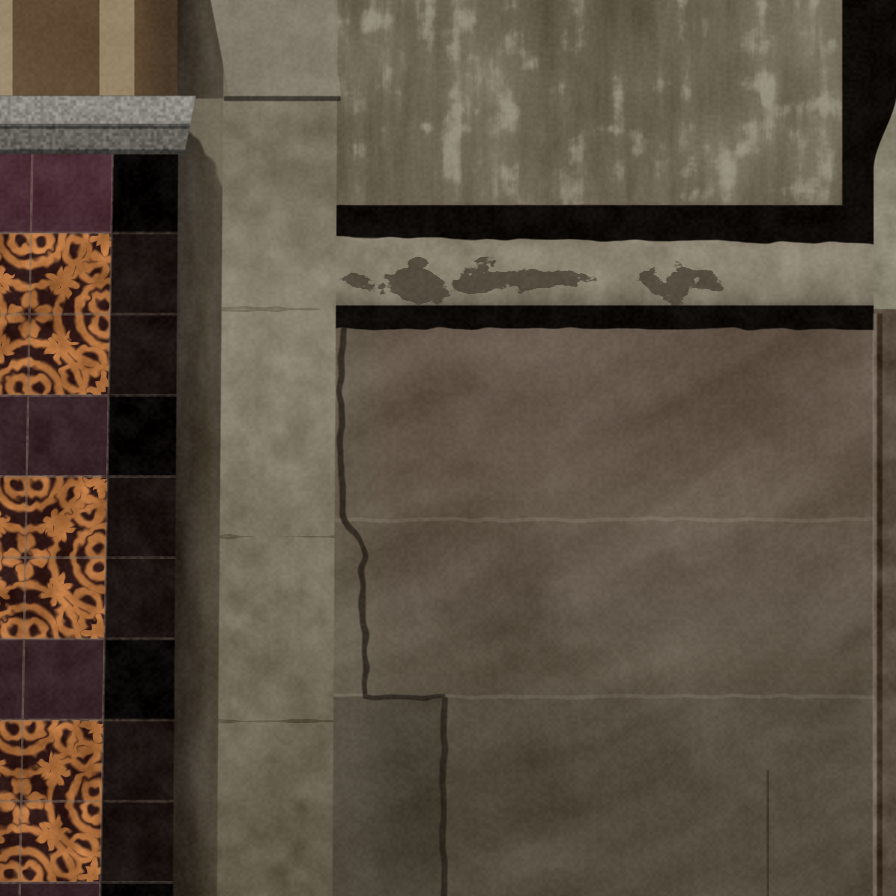
Reproduce this texture procedurally as a WebGL 1 fragment shader.

```glsl
precision highp float;
// Weathered masonry: a stone pillar, plaster panels split by a rounded ledge,
// and a strip of glazed and scroll-patterned tiles. Soft edged layers are
// painted back to front, with fbm noise for wear.
uniform vec2 u_resolution;

float hash(vec2 p) { return fract(sin(dot(p, vec2(127.1, 311.7))) * 43758.5); }

float noise(vec2 p) {
  vec2 i = floor(p), f = fract(p);
  f = f * f * (3.0 - 2.0 * f);
  return mix(mix(hash(i), hash(i + vec2(1, 0)), f.x),
             mix(hash(i + vec2(0, 1)), hash(i + 1.0), f.x), f.y);
}

float fbm(vec2 p) {
  float sum = 0.0, amp = 0.5;
  for (int i = 0; i < 5; i++) {
    sum += amp * noise(p);
    p = mat2(1.6, 1.2, -1.2, 1.6) * p + 7.3;
    amp *= 0.5;
  }
  return sum;
}

float above(float edge, float v) {
  float soft = max(0.0012, 0.7 / u_resolution.y);
  return smoothstep(-soft, soft, v - edge);
}
float below(float edge, float v) { return 1.0 - above(edge, v); }
float band(float lo, float hi, float v) { return above(lo, v) * below(hi, v); }
float line(float at, float w, float v) { return 1.0 - smoothstep(w * 0.4, w, abs(v - at)); }
float ring(vec2 p, float r) { return abs(length(p) - r) - 0.047; }

// Four-way mirrored scrolls and florets, q in [-1, 1]
float scrollwork(vec2 q) {
  vec2 a = abs(q);
  a = vec2(max(a.x, a.y), min(a.x, a.y));
  float d = min(ring(a - vec2(1, 0), 0.66), ring(a - vec2(1, 0), 0.4));
  d = min(d, min(ring(a - vec2(0.77, 0.57), 0.15), ring(a - vec2(0.9, 0.12), 0.12)));
  vec2 f = a - vec2(0.43, 0.36);
  d = min(d, length(f) - 0.12 - 0.055 * cos(5.0 * atan(f.y, f.x)));
  f = a - vec2(0.93, 0.87);
  d = min(d, length(f) - 0.12 - 0.06 * cos(4.0 * atan(f.y, f.x)));
  d = min(d, length((a - vec2(0.18, 0.05)) * vec2(0.7, 1.3)) - 0.08);
  return 1.0 - smoothstep(-0.025, 0.03, d);
}

// Rows repeat in threes: one plain, two forming a patterned square
vec3 tiles(vec2 p, float grain) {
  float x = p.x + 0.017 * (0.828 - p.y), row = (0.74 - p.y) / 0.0906;
  float plain = step(2.0, mod(row, 3.0)), side = above(0.126, x);
  vec3 glaze = mix(vec3(0.21, 0.135, 0.15), vec3(0.3, 0.18, 0.21), smoothstep(0.6, 0.83, p.y));
  vec2 q = vec2((x - 0.036) / 0.0906, mod(row, 3.0) - 1.0);
  float motif = scrollwork(q + 0.06 * (noise(p * 150.0) - 0.5));
  vec3 ornate = mix(vec3(0.17, 0.085, 0.075), vec3(0.66, 0.42, 0.23) * (0.75 + 0.5 * grain), motif);
  vec3 dark = mix(vec3(0.1, 0.07, 0.06), vec3(0.03, 0.02, 0.02), plain);
  vec3 c = mix(mix(ornate, glaze, plain), dark, side) + 0.06 * (grain - 0.5);
  float grout = max(line(0.5, 0.025, abs(fract(row) - 0.5)), max(line(0.036, 0.002, x), line(0.126, 0.002, x)));
  return mix(c, vec3(0.48, 0.42, 0.37), grout * (0.3 + 0.4 * noise(p * 260.0)) * (1.0 - 0.4 * side));
}

void main() {
  vec2 p = gl_FragCoord.xy / u_resolution;
  float broad = fbm(p * 6.0) - 0.5, grain = fbm(p * 42.0) - 0.5;
  float fine = noise(p * 300.0) - 0.5, wob = 0.004 * (noise(p * 55.0) - 0.5);

  // Lower plaster with brushed sweeps, grey margin and faint joints
  float sweep = fbm(vec2(p.x * 5.0, p.y * 15.0 - 4.0 * p.x * p.x) + broad) - 0.5;
  vec3 c = mix(vec3(0.325, 0.295, 0.24), vec3(0.395, 0.345, 0.295), smoothstep(0.1, 0.55, p.y));
  c = mix(vec3(0.39, 0.36, 0.3), c, 0.3 + 0.7 * smoothstep(0.39, 0.45, p.x));
  c += 0.16 * sweep + 0.08 * broad;
  c *= 1.0 - 0.15 * below(0.495, p.x) * below(0.223, p.y);
  c += 0.05 * line(0.42 + wob, 0.003, p.y) + 0.05 * line(0.223 + wob, 0.003, p.y);
  c -= 0.08 * line(0.857, 0.002, p.x) * below(0.14, p.y);

  // Stepped crack
  float crackX = 0.406 - 0.025 * smoothstep(0.375, 0.435, p.y) + 2.0 * wob;
  float crack = line(crackX, 0.005, p.x) * above(0.223, p.y);
  crack = max(crack, line(0.222 + wob, 0.004, p.y) * band(0.405, 0.497, p.x));
  crack = max(crack, line(0.495 + wob, 0.005, p.x) * below(0.222, p.y));
  c = mix(c, vec3(0.13, 0.11, 0.085), 0.75 * crack);

  // Upper panel with pale flakes and vertical runs
  float runs = fbm(p * vec2(65, 9)) - 0.5;
  vec3 plaster = vec3(0.44, 0.41, 0.34) + 0.2 * broad + 0.16 * runs;
  float flakes = smoothstep(0.0, 0.18, 0.55 * grain + 0.45 * runs + 0.25 * broad);
  c = mix(c, mix(plaster, vec3(0.62, 0.6, 0.53), 0.65 * flakes), above(0.771 + wob, p.y));

  // Black recesses and the chipped round ledge
  float slot = max(band(0.633 + wob, 0.771, p.y), above(0.94, p.x) * above(0.73, p.y));
  c = mix(c, vec3(0.055, 0.04, 0.03) + 0.03 * grain, slot);
  float roll = (p.y - 0.659) / 0.081;
  vec3 ledge = vec3(0.54, 0.51, 0.44) * (0.7 + 0.55 * sqrt(max(roll * (1.15 - roll), 0.0)));
  float chipA = length((p - vec2(0.52, 0.683)) / vec2(0.1, 0.021));
  float chipB = length((p - vec2(0.765, 0.685)) / vec2(0.045, 0.023));
  float chips = 1.25 - min(chipA, chipB) + 2.6 * (fbm(p * vec2(28, 45)) - 0.52);
  ledge = mix(ledge + 0.13 * grain, vec3(0.3, 0.265, 0.22), 0.85 * smoothstep(0.22, 0.32, chips));
  c = mix(c, ledge, band(0.659, 0.74 - 0.012 * p.x + wob, p.y) * below(0.976, p.x));

  // Right moulding
  vec3 mould = mix(vec3(0.34, 0.295, 0.245), vec3(0.53, 0.51, 0.44), above(0.655, p.y));
  c = mix(c, mould + 0.18 * grain, above(0.975 + 0.026 * smoothstep(0.81, 0.9, p.y), p.x));
  c += (0.1 * line(0.976, 0.003, p.x) - 0.12 * line(0.982, 0.004, p.x)) * below(0.65, p.y);

  // Pillar with joints, and the shadowed reveal beside it
  vec3 stone = mix(vec3(0.385, 0.36, 0.295), vec3(0.5, 0.47, 0.4), smoothstep(0.0, 0.65, p.y));
  float joint = min(abs(p.y - 0.655), min(abs(p.y - 0.401), abs(p.y - 0.195)));
  stone += 0.17 * broad + 0.1 * grain - 0.09 * line(0.0, 0.002, joint + wob);
  c = mix(c, stone, below(0.371 + 0.006 * p.y, p.x));
  vec3 reveal = mix(vec3(0.19, 0.165, 0.135), vec3(0.3, 0.27, 0.22), smoothstep(0.195, 0.25, p.x));
  reveal += 0.16 * (fbm(p * vec2(45, 8)) - 0.5);
  float worn = smoothstep(0.0, 0.012, p.y - 0.79 - 1.8 * (0.247 - p.x) + 6.0 * wob);
  reveal = mix(reveal, vec3(0.47, 0.44, 0.37), 0.8 * worn * below(0.89, p.y));
  c = mix(c, reveal, below(0.242 + 0.008 * p.y, p.x));

  // Slanted capital
  float capRight = 0.381 - 0.007 * smoothstep(0.89, 0.94, p.y);
  float cap = band(0.43 - 0.195 * p.y, capRight, p.x) * above(0.892, p.y);
  c = mix(c, vec3(0.52, 0.49, 0.43) + 0.1 * broad + 0.08 * grain, cap);
  c *= 1.0 - 0.5 * line(0.89, 0.004, p.y) * band(0.25, 0.38, p.x);

  // Tiles, striped alcove and grey sill
  c = mix(c, tiles(p, grain + 0.5), below(0.193 + 0.007 * p.y, p.x) * below(0.828, p.y));
  vec3 alcove = mix(vec3(0.38, 0.3, 0.215), vec3(0.6, 0.53, 0.42), max(below(0.014, p.x), band(0.111, 0.15, p.x)));
  alcove = mix(alcove, vec3(0.3, 0.24, 0.18), smoothstep(0.15, 0.19, p.x));
  c = mix(c, alcove + 0.1 * broad, below(0.198, p.x) * above(0.893, p.y));
  vec3 sill = vec3(0.39, 0.38, 0.355) + 0.15 * above(0.859, p.y) + 0.14 * fine;
  sill *= 1.0 - 0.4 * max(line(0.859, 0.004, p.y), line(0.83, 0.005, p.y));
  c = mix(c, sill, band(0.828, 0.893, p.y) * below(0.04 + 0.2 * p.y, p.x));

  gl_FragColor = vec4(c + 0.035 * fine + 0.04 * grain, 1.0);
}
```
